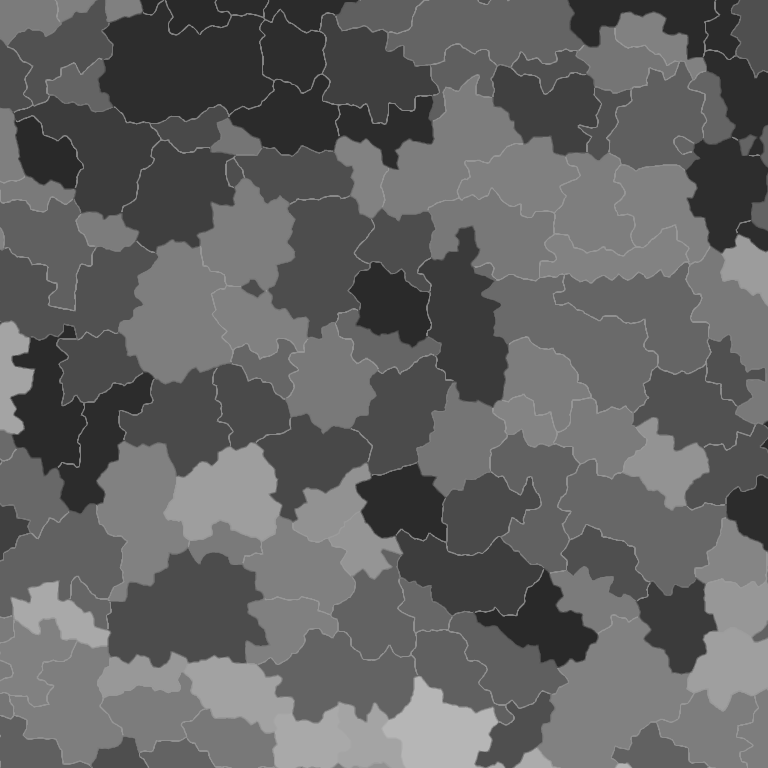
A Shadertoy shader for this pattern:

```glsl
#define GRID vec2(11.0, 12.5)  // seed cells across and up the canvas
#define CHIP_GRID 50.0         // small chips that make the borders jagged
#define JITTER 0.9             // scatter of the seeds
#define SIZE_VARIETY 0.35      // head start given to large regions
#define MERGE_CHANCE 0.42      // cells joined to a neighbour
#define TOP_DARKNESS 0.3       // share of the tone set by height
#define TONE_SPREAD 0.13       // relative tone variation
#define LINE_STEP 0.00105      // half width of the border lines
#define LINE_TONE 0.62
#define LINE_STRENGTH 0.75

// PCG hash of a lattice point, two values in 0..1
vec2 hash2(vec2 p) {
    uvec2 v = uvec2(ivec2(floor(p)) + 4096);
    v = v * 1664525u + 1013904223u;
    v.x += v.y * 1664525u;
    v.y += v.x * 1664525u;
    v ^= v >> 16u;
    v.x += v.y * 1664525u;
    v.y += v.x * 1664525u;
    v ^= v >> 16u;
    return vec2(v & 65535u) / 65535.0;
}

// Bilinear noise without easing: its kinks make angular borders
vec2 kinkedNoise(vec2 p) {
    vec2 i = floor(p), f = p - i;
    vec2 low = mix(hash2(i), hash2(i + vec2(1, 0)), f.x);
    vec2 high = mix(hash2(i + vec2(0, 1)), hash2(i + 1.0), f.x);
    return mix(low, high, f.y) - 0.5;
}

vec2 warp(vec2 p) {
    return p + 0.055 * kinkedNoise(p * 11.0 + 3.3)
             + 0.032 * kinkedNoise(p * 25.0 + 71.7);
}

// Centre of the chip around a point: plain Voronoi with slightly rough sides
vec2 chipCentre(vec2 p) {
    vec2 q = (p + 0.006 * kinkedNoise(p * 110.0 + 160.4)) * CHIP_GRID;
    vec2 base = floor(q), centre = q;
    float nearest = 1e3;
    for (int y = -1; y <= 1; y++)
    for (int x = -1; x <= 1; x++) {
        vec2 cell = base + vec2(x, y);
        vec2 seed = cell + 0.5 + JITTER * (hash2(cell + 1900.0) - 0.5);
        float d = length(q - seed);
        if (d < nearest) { nearest = d; centre = seed; }
    }
    return centre / CHIP_GRID;
}

// Region owning a chip: weighted Voronoi cells, some of them merged
vec2 regionAt(vec2 p) {
    vec2 q = warp(chipCentre(p)) * GRID, base = floor(q), owner = base;
    float nearest = 1e3;
    for (int y = -1; y <= 1; y++)
    for (int x = -1; x <= 1; x++) {
        vec2 cell = base + vec2(x, y);
        vec2 seed = cell + 0.5 + JITTER * (hash2(cell) - 0.5);
        float d = length(q - seed) - SIZE_VARIETY * hash2(cell + 300.0).x;
        if (d < nearest) { nearest = d; owner = cell; }
    }
    vec2 pick = hash2(owner + 700.0);
    if (pick.x < MERGE_CHANCE) owner += pick.y < 0.55 ? vec2(1, 0) : vec2(0, 1);
    return owner;
}

// Grey of a region: neighbours drift slowly, the top leans dark
float regionTone(vec2 region) {
    vec2 h = hash2(region + 1100.0);
    float drift = fract(dot(region, vec2(0.13, 0.31)) + 0.4 * h.x);
    float height = clamp((region.y + 0.5) / GRID.y, 0.0, 1.0);
    float a = TOP_DARKNESS, b = 1.0 - a;
    float t = b * drift + a * (1.0 - height);

    // Flatten the distribution of the sum so the shares hold
    float s = min(t, 1.0 - t);
    float u = s < a ? s * s / (2.0 * a * b) : (s - 0.5 * a) / b;
    if (t > 0.5) u = 1.0 - u;

    float tone = u < 0.16 ? 0.17 : u < 0.22 ? 0.24 : u < 0.36 ? 0.30
               : u < 0.60 ? 0.39 : u < 0.89 ? 0.49 : u < 0.98 ? 0.61 : 0.68;
    return tone * (1.0 + TONE_SPREAD * (h.y - 0.5));
}

void mainImage(out vec4 fragColor, in vec2 fragCoord) {
    vec2 p = fragCoord / iResolution.y;
    float reach = max(LINE_STEP, 0.4 / iResolution.y);
    vec2 here = regionAt(p);

    // Sample around the point: soft edges and border detection
    float sum = 0.0, darkest = 1.0, lightest = 0.0, foreign = 0.0;
    for (int y = -1; y <= 1; y++)
    for (int x = -1; x <= 1; x++) {
        vec2 region = regionAt(p + reach * vec2(x, y));
        float tone = regionTone(region);
        sum += tone;
        darkest = min(darkest, tone);
        lightest = max(lightest, tone);
        foreign += any(notEqual(region, here)) ? 1.0 : 0.0;
    }

    // Borders show between similar tones and fade at strong contrast
    float line = smoothstep(0.0, 0.36, foreign / 9.0) * LINE_STRENGTH;
    line *= 1.0 - smoothstep(0.08, 0.26, lightest - darkest);
    float grey = sum / 9.0;
    grey = mix(grey, max(grey, LINE_TONE), line);
    fragColor = vec4(vec3(grey), 1.0);
}
```
